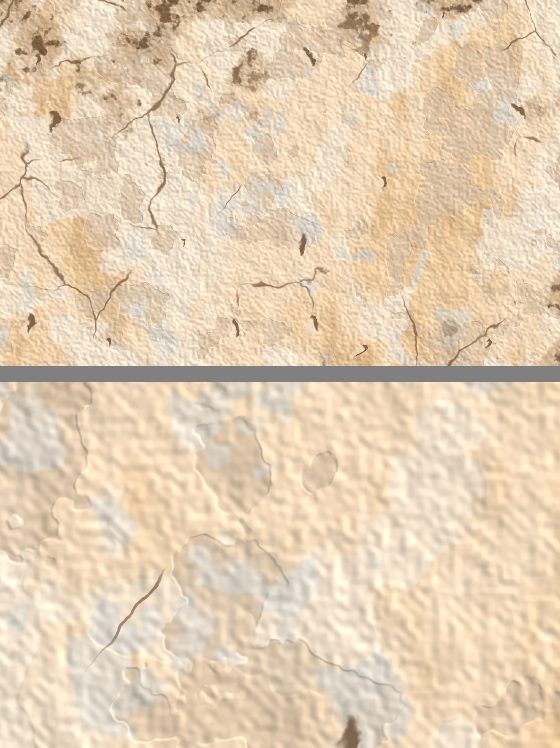
Top: the whole. Bottom: its middle third, enlarged.
Write a Shadertoy shader that draws this texture.

```glsl
// Sunlit, weathered ochre plaster wall with flaking paint, cracks, chips and dark stains.
#define CREAM vec3(0.950, 0.850, 0.725)
#define OCHRE vec3(0.925, 0.795, 0.630)
#define TAN vec3(0.850, 0.705, 0.540)
#define PALE vec3(0.945, 0.885, 0.810)
#define DUST vec3(0.845, 0.755, 0.650)
#define SHADOW vec3(0.400, 0.290, 0.190)
#define SUN vec2(0.75, 0.66)
#define GRAIN 0.42
#define FLAKE_EDGE 0.13
#define CRACK_WIDTH 0.0026
#define CHIP_CELLS 5.5
#define CHIP_CHANCE 0.36

float hash(vec2 p) {
    vec3 q = fract(p.xyx * 0.1031);
    q += dot(q, q.yzx + 33.33);
    return fract((q.x + q.y) * q.z);
}

vec2 hash2(vec2 p) {
    return vec2(hash(p), hash(p + 71.7));
}

float noise(vec2 p) {
    vec2 i = floor(p), f = fract(p);
    f = f * f * (3.0 - 2.0 * f);
    return mix(mix(hash(i), hash(i + vec2(1, 0)), f.x),
               mix(hash(i + vec2(0, 1)), hash(i + 1.0), f.x), f.y);
}

float fbm(vec2 p) {
    float sum = 0.0, amp = 0.5;
    for (int i = 0; i < 5; i++) {
        sum += amp * noise(p);
        p = mat2(1.6, 1.2, -1.2, 1.6) * p + 17.3;
        amp *= 0.5;
    }
    return sum / 0.97;
}

vec2 warp(vec2 p, float scale) {
    return vec2(fbm(p * scale), fbm(p * scale + 40.0)) - 0.5;
}

// Paint layers that have peeled away, with crisp ragged borders
float flakes(vec2 p) {
    return smoothstep(0.545, 0.575, fbm(p * 6.5 + 9.0));
}

float scabs(vec2 p) {
    return smoothstep(0.585, 0.610, fbm(p * 11.0 + 61.0));
}

float relief(vec2 p) {
    float grain = noise(p * 135.0) + 0.8 * noise(p * vec2(75.0, 60.0) + 5.0);
    float lumps = 1.6 * noise(p * 28.0);
    return GRAIN * (grain + lumps) - FLAKE_EDGE * (flakes(p) + 1.2 * scabs(p));
}

// Distance to the border between the two nearest jittered cells
float crackDistance(vec2 p) {
    vec2 cell = floor(p), a = vec2(9.0), b = vec2(9.0);
    for (int y = -1; y <= 1; y++)
    for (int x = -1; x <= 1; x++) {
        vec2 id = cell + vec2(x, y);
        vec2 r = id + hash2(id) - p;
        if (dot(r, r) < dot(a, a)) { b = a; a = r; }
        else if (dot(r, r) < dot(b, b)) b = r;
    }
    return (dot(b, b) - dot(a, a)) / (2.0 * length(b - a) + 1e-4);
}

// Chipped hollows: x = shaded crescent, y = sunlit wall
vec2 chips(vec2 p) {
    vec2 result = vec2(0.0);
    p = (p + 0.045 * warp(p, 22.0)) * CHIP_CELLS;
    for (int y = -1; y <= 1; y++)
    for (int x = -1; x <= 1; x++) {
        vec2 id = floor(p) + vec2(x, y);
        if (hash(id + 13.0) > CHIP_CHANCE) continue;
        float size = mix(0.045, 0.135, pow(hash(id + 29.0), 2.0));
        float tilt = 1.2 * (hash(id + 37.0) - 0.4);
        vec2 q = p - id - 0.15 - 0.7 * hash2(id + 3.0);
        q = mat2(cos(tilt), sin(tilt), -sin(tilt), cos(tilt)) * q;
        q *= vec2(1.6, 0.8) / size;
        float hollow = 1.0 - smoothstep(0.8, 1.1, length(q));
        float lit = 1.0 - smoothstep(0.7, 1.15, length(q + vec2(0.75, 0.4)));
        result = max(result, vec2(hollow * (1.0 - lit), lit));
    }
    return result;
}

void mainImage(out vec4 fragColor, in vec2 fragCoord) {
    vec2 p = fragCoord / iResolution.y;
    float pixel = 1.0 / iResolution.y;
    float worn = fbm(p * 2.3 + 4.0);

    // Washes of colour, then peeled layers
    float wash = fbm(p * vec2(3.2, 2.4) + 23.0);
    float streak = fbm(p * vec2(22.0, 7.0) + 31.0);
    vec3 col = mix(CREAM, OCHRE, smoothstep(0.42, 0.60, 0.65 * wash + 0.35 * streak));
    col = mix(col, TAN, 0.85 * smoothstep(0.55, 0.68, 0.6 * wash + 0.4 * streak));
    col = mix(col, PALE, 0.80 * flakes(p));
    col = mix(col, PALE, 0.70 * smoothstep(0.52, 0.66, worn));
    col = mix(col, DUST, 0.70 * scabs(p));
    float blue = smoothstep(0.67, 0.71, fbm(p * 13.0 + 90.0));
    col = mix(col, vec3(0.84, 0.84, 0.82), 0.6 * blue);

    // Grime gathers along the top and in the lower right corner
    float corner = 1.0 - smoothstep(0.05, 0.40, length(p - vec2(1.48, 0.08)));
    float damp = max(smoothstep(0.60, 0.92, p.y + 0.5 * (worn - 0.5)), corner);
    float grime = fbm(p * 9.0 + 50.0);
    col = mix(col, TAN * 0.90, 0.65 * damp * smoothstep(0.52, 0.64, grime));
    float specks = smoothstep(0.60, 0.70, 0.5 * grime + 0.5 * fbm(p * 42.0));
    col = mix(col, SHADOW, 0.80 * damp * specks);

    // Sunlight raking over the surface
    float slope = relief(p) - relief(p + 0.0022 * SUN);
    col *= 1.0 + clamp(slope, -0.28, 0.16);

    // Broken crack lines of varying width
    vec2 bent = p + 0.13 * warp(p, 5.0) + 0.02 * warp(p, 30.0);
    float present = smoothstep(0.47, 0.60, fbm(p * 4.0 + 77.0) + 0.06 * damp);
    float width = CRACK_WIDTH * present * (0.3 + 1.5 * noise(p * 24.0));
    float away = crackDistance(bent * 3.6) / 3.6;
    float crack = 1.0 - smoothstep(width - pixel, width + pixel, away);
    col = mix(col, SHADOW * 1.15, 0.75 * crack * present);

    // Chips with a bright far wall and a dark near one
    vec2 chip = chips(p);
    col = mix(col, vec3(0.97, 0.90, 0.80), 0.55 * chip.y);
    col = mix(col, SHADOW, 0.80 * chip.x);

    fragColor = vec4(clamp(col, 0.0, 1.0), 1.0);
}
```
